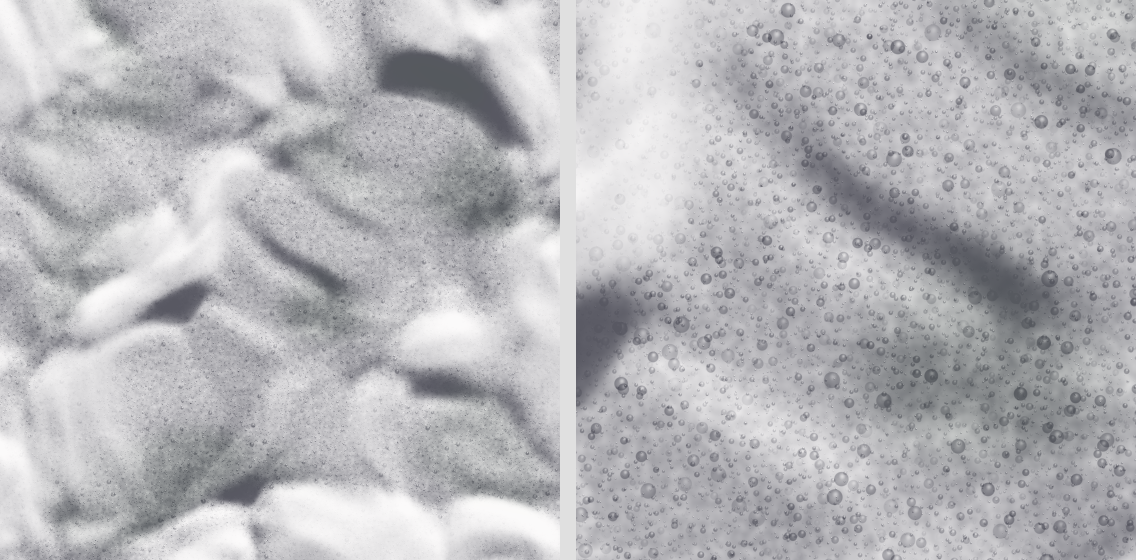
Left, the full canvas; right, a detail of the centre.
Reproduce this texture procedurally as a Shadertoy shader.

```glsl
// Sea foam: soft billowing folds lit from above, with pitted bubbles and froth.
// A height field of rounded cells, grooves and warped noise is shaded by slope
// and a short cast shadow; layers of small round bubbles are drawn over it.

#define FOLDS 6.0            // foam lumps across the canvas
#define WARP 1.0             // bending of the lumps
#define RELIEF 1.3           // contrast of the lit slopes
#define SHADOW_DEPTH 0.27    // darkness of the cast shadows
#define SUN_RISE 2.4         // height gained per unit along the sun ray
#define EXPOSURE 0.635       // overall brightness
#define BUBBLES 0.27         // contrast of the bubbles
#define FROTH 0.10           // contrast of the fine grain
#define SUN_DIR vec2(0.30, 0.95)
#define HOLLOW_COLOR vec3(0.345, 0.345, 0.385)
#define CREST_COLOR vec3(0.985, 0.98, 0.98)

vec2 hash22(vec2 p) {
    vec3 a = fract(p.xyx * vec3(0.1031, 0.1030, 0.0973));
    a += dot(a, a.yzx + 33.33);
    return fract((a.xx + a.yz) * a.zy);
}

float cornerSlope(vec2 cell, vec2 f, vec2 corner) {
    return dot(hash22(cell + corner) * 2.0 - 1.0, f - corner);
}

// Gradient noise, roughly -0.7 to 0.7
float noise(vec2 p) {
    vec2 cell = floor(p), f = fract(p);
    vec2 u = f * f * f * (f * (f * 6.0 - 15.0) + 10.0);
    vec2 e = vec2(0.0, 1.0);
    return mix(mix(cornerSlope(cell, f, e.xx), cornerSlope(cell, f, e.yx), u.x),
               mix(cornerSlope(cell, f, e.xy), cornerSlope(cell, f, e.yy), u.x), u.y);
}

// Smooth cellular noise: squared distance to the nearest point, creases softened
float lumps(vec2 p, float crispness) {
    vec2 cell = floor(p), f = fract(p);
    float sum = 0.0;
    for (int y = -1; y <= 1; y++)
    for (int x = -1; x <= 1; x++) {
        vec2 o = vec2(x, y);
        vec2 d = o + hash22(cell + o) - f;
        sum += exp(-crispness * dot(d, d));
    }
    return -log(sum + 1e-6) / crispness;
}

float foamHeight(vec2 p) {
    vec2 q = p * FOLDS + 23.0;
    q += WARP * vec2(noise(q * 0.6), noise(q * 0.6 + 17.3));
    q += 0.25 * vec2(noise(q * 1.7 + 5.0), noise(q * 1.7 + 41.0));
    float groove = noise(q * 1.1 + 12.7);
    return 0.75 * noise(q * 0.5 + 3.1) - 0.55 * lumps(q, 11.0)
         + 0.25 * sqrt(groove * groove + 0.003)
         + 0.15 * noise(q * 2.0) + 0.03 * noise(q * 4.3);
}

// How far the foam towards the sun rises above the ray leaving this point
float castShadow(vec2 p, float h, vec2 sun) {
    float rise = 0.0;
    for (int i = 1; i <= 8; i++) {
        float s = float(i) * 0.009;
        rise = max(rise, foamHeight(p + sun * s) - h - s * SUN_RISE);
    }
    return smoothstep(0.0, 0.2, rise);
}

// One bubble per cell: darker disc with a heavier rim and a small glint
float bubbleLayer(vec2 p, float freq, float angle, vec2 sun) {
    mat2 turn = mat2(cos(angle), sin(angle), -sin(angle), cos(angle));
    vec2 q = turn * p * freq + angle * 40.0;
    vec2 cell = floor(q);
    vec2 kind = hash22(cell + 57.0);
    float r = mix(0.14, 0.34, kind.x * kind.x * kind.x);
    vec2 f = fract(q) - mix(vec2(r), vec2(1.0 - r), hash22(cell));
    float d = length(f);
    float edge = min(r, 1.6 * freq / iResolution.y);
    float disc = 1.0 - smoothstep(r - edge, r, d);
    float glint = 1.0 - smoothstep(0.0, 0.55 * r, length(f - turn * sun * r * 0.4));
    return kind.y * (0.9 * glint - disc * (0.5 + 0.6 * d / r));
}

void mainImage(out vec4 fragColor, in vec2 fragCoord) {
    vec2 p = fragCoord / iResolution.y;
    vec2 sun = normalize(SUN_DIR);

    // Large folds
    float h = foamHeight(p);
    float slope = h - foamHeight(p + sun * 0.026);
    float shadow = castShadow(p, h, sun);
    float crest = smoothstep(-0.35, 0.22, h);

    // Thin, grey patches between the folds
    float thin = smoothstep(0.0, 0.22, noise(p * 4.2 + 31.0)) * (1.0 - crest);
    float mottle = noise(p * 24.0) + 0.7 * noise(p * 51.0 + 9.0);

    // Bubbles and froth, fainter on the smooth crests
    float pits = 0.0, freq = 62.0;
    for (int i = 0; i < 5; i++) {
        pits += bubbleLayer(p, freq, 0.5 + float(i) * 1.3, sun);
        freq *= 1.36;
    }
    float froth = noise(p * 82.0 + 4.0) + noise(p * 170.0);
    float rough = mix(1.0, 0.3, smoothstep(0.4, 1.0, crest + slope * 2.0));

    float light = EXPOSURE + RELIEF * slope - SHADOW_DEPTH * shadow;
    light += 0.2 * (crest - 0.5) - 0.12 * thin + 0.12 * thin * mottle;
    light += rough * (BUBBLES * pits + FROTH * froth) * (1.0 - 0.5 * shadow);

    vec3 color = mix(HOLLOW_COLOR, CREST_COLOR, smoothstep(0.0, 1.0, light));
    color += thin * vec3(-0.01, 0.004, -0.016);
    fragColor = vec4(clamp(color, 0.0, 1.0), 1.0);
}
```
